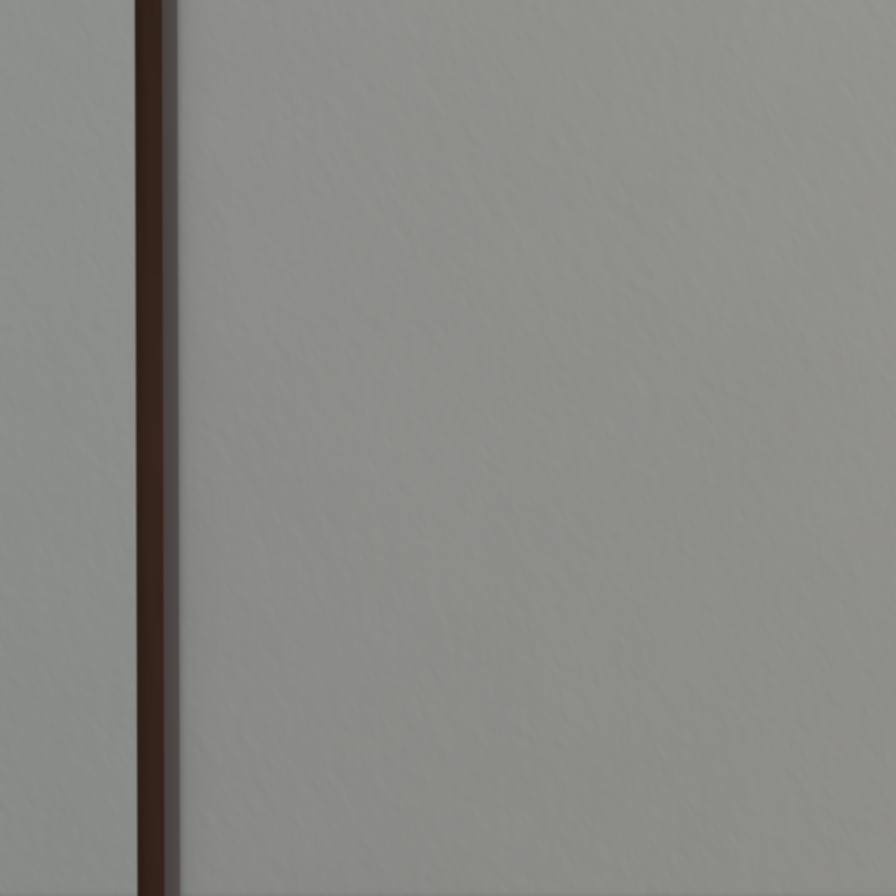
This texture is drawn by a Shadertoy shader. Its source:

```glsl
// A matte grey wall crossed by one dark, slightly leaning vertical trim strip.
// The wall is a soft light gradient plus embossed slanted value noise; the
// strip is layered from smoothed edges, with a thin shadow on its right.

#define WALL_COLOR vec3(0.553, 0.553, 0.543)
#define WOOD_COLOR vec3(0.190, 0.132, 0.102)
#define SIDE_COLOR vec3(0.285, 0.258, 0.248)
#define STRIP_LEFT 0.1535
#define STRIP_RIDGE 0.1835
#define STRIP_RIGHT 0.2005
#define STRIP_LEAN 0.0030
#define EDGE_SOFT 0.0022
#define GRAIN_SCALE 95.0
#define GRAIN_DEPTH 0.020

float hash(vec2 cell) {
    vec3 p = fract(vec3(cell.xyx) * 0.1031);
    p += dot(p, p.yzx + 33.33);
    return fract((p.x + p.y) * p.z);
}

float valueNoise(vec2 p) {
    vec2 cell = floor(p), f = fract(p);
    f = f * f * (3.0 - 2.0 * f);
    float low = mix(hash(cell), hash(cell + vec2(1.0, 0.0)), f.x);
    float high = mix(hash(cell + vec2(0.0, 1.0)), hash(cell + 1.0), f.x);
    return mix(low, high, f.y);
}

// Plaster height, stretched along a steep falling diagonal
float plaster(vec2 uv) {
    vec2 slanted = vec2(0.84 * uv.x + 0.54 * uv.y, 0.84 * uv.y - 0.54 * uv.x);
    vec2 p = slanted * vec2(1.0, 0.6) * GRAIN_SCALE + 40.0;
    return 0.65 * valueNoise(p) + 0.35 * valueNoise(p * 2.1 + 17.0);
}

float edge(float x, float at) {
    return smoothstep(at - EDGE_SOFT, at + EDGE_SOFT, x);
}

vec3 wall(vec2 uv) {
    // Light falls from the upper right; the left panel is a little cooler
    float light = 0.022 * (uv.y - 0.5) + 0.020 * (uv.x - 0.5);
    float leftPanel = 1.0 - smoothstep(0.15, 0.22, uv.x);
    vec3 color = WALL_COLOR + light;
    color += leftPanel * vec3(0.003, 0.009, 0.010);
    color += vec3(0.004, 0.001, -0.003) * (uv.x - 0.5);

    // Relief from a height difference, with faint broad mottling
    float relief = plaster(uv + vec2(0.003, 0.002)) - plaster(uv);
    float mottle = valueNoise(uv * 14.0 + 5.0) - 0.5;
    color += GRAIN_DEPTH * relief + 0.005 * mottle;

    // Slight darkening along the bottom border
    return color * (1.0 - 0.05 * (1.0 - smoothstep(0.0, 0.006, uv.y)));
}

void mainImage(out vec4 fragColor, in vec2 fragCoord) {
    vec2 uv = fragCoord / iResolution.xy;
    float x = uv.x + STRIP_LEAN * uv.y;
    vec3 color = wall(uv);

    // Contact shadow: a narrow cool line with a wider fading tail
    float away = max(x - STRIP_RIGHT, 0.0);
    float shadow = 0.20 * exp(-away / 0.0035) + 0.07 * exp(-away / 0.018);
    color *= 1.0 - shadow * step(STRIP_RIDGE, x) * vec3(1.05, 1.0, 0.93);

    // Front face, browner toward the middle of its height
    float warmth = 1.0 - abs(2.0 * uv.y - 1.0);
    vec3 wood = WOOD_COLOR + vec3(0.018, 0.009, 0.0) * warmth;
    float across = (x - STRIP_LEFT) / (STRIP_RIDGE - STRIP_LEFT);
    wood *= 0.90 + 0.14 * smoothstep(0.0, 0.6, across);
    wood += 0.008 * (valueNoise(uv * vec2(160.0, 18.0)) - 0.5);

    // Greyer side face, lightening toward the wall
    float turn = clamp((x - STRIP_RIDGE) / (STRIP_RIGHT - STRIP_RIDGE), 0.0, 1.0);
    vec3 side = SIDE_COLOR + vec3(0.030, 0.036, 0.040) * turn;
    vec3 strip = mix(wood, side, edge(x, STRIP_RIDGE));

    float coverage = edge(x, STRIP_LEFT) * (1.0 - edge(x, STRIP_RIGHT));
    fragColor = vec4(mix(color, strip, coverage), 1.0);
}
```
